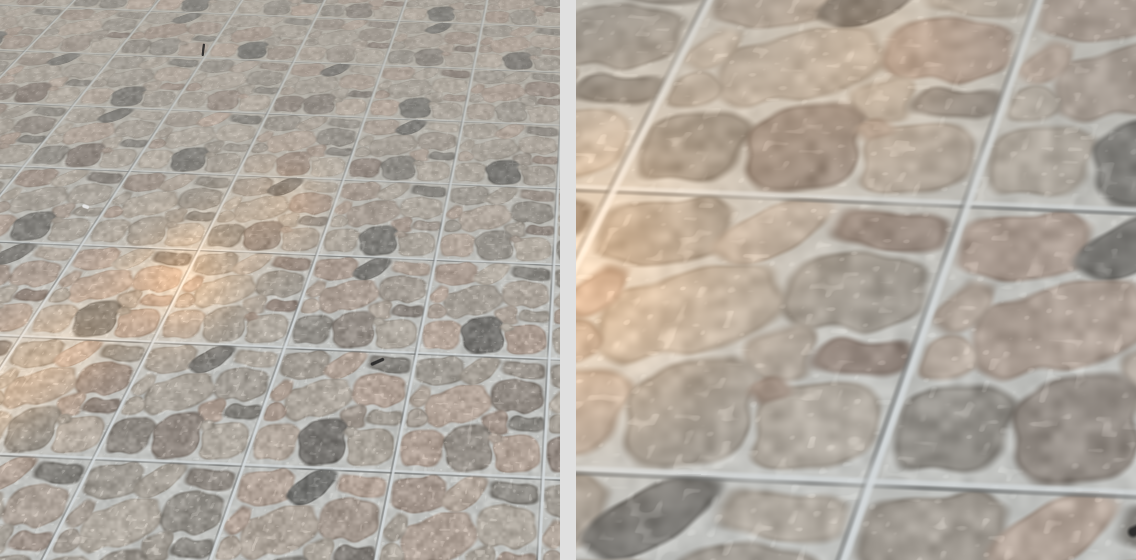
Left: the whole. Right: its middle third, enlarged.
This texture is drawn by a three.js fragment shader. Its source:

```glsl
// Cobble-printed square floor tiles receding in perspective, with a warm patch of light.
varying vec2 vUv;

struct Spot {
  vec2 local;   // position inside the tile, 0 to 1
  vec2 tile;    // tile column and row
  vec3 kind;    // one-hot choice of the three tile colourings
  float soft;   // edge softness, wider far away
  float mottle; // surface grain, around 0
};

float hash(vec2 p) {
  vec3 q = fract(vec3(p.xyx) * 0.1031);
  q += dot(q, q.yzx + 33.33);
  return fract((q.x + q.y) * q.z);
}

float noise(vec2 p) {
  vec2 i = floor(p), f = fract(p);
  f = f * f * (3.0 - 2.0 * f);
  return mix(mix(hash(i), hash(i + vec2(1.0, 0.0)), f.x),
             mix(hash(i + vec2(0.0, 1.0)), hash(i + vec2(1.0, 1.0)), f.x), f.y);
}

// Inverse perspective: canvas point to floor position (xy) and depth (z)
vec3 canvasToFloor(vec2 p) {
  vec2 origin = vec2(0.169, 0.182), across = vec2(0.2657, -0.0119);
  vec2 away = vec2(0.1408, 0.2597), tilt = vec2(-0.0014, 0.1327);
  vec2 a = across - tilt.x * p, b = away - tilt.y * p, r = p - origin;
  vec2 f = vec2(r.x * b.y - r.y * b.x, a.x * r.y - a.y * r.x) / (a.x * b.y - a.y * b.x);
  return vec3(f, 1.0 + dot(tilt, f));
}

// Rounded pebble; darkness holds one value per tile colouring
vec3 layStone(vec3 under, Spot s, vec2 centre, vec2 radius, float angle, vec3 darkness) {
  vec2 wobble = vec2(noise(s.local * 11.0 + centre * 70.0), noise(s.local * 11.0 + centre * 90.0 + 31.0));
  vec2 p = s.local - centre + (wobble - 0.5) * 0.04;
  float c = cos(angle), n = sin(angle);
  p = vec2(c * p.x + n * p.y, c * p.y - n * p.x);
  vec2 q = abs(p) / radius;
  float d = (pow(dot(q * q, q) + 0.0001, 0.3333) - 1.0) * min(radius.x, radius.y) - 0.006;

  vec2 seed = s.tile * 17.0 + floor(centre * 100.0) + 200.0;
  float dark = clamp(dot(darkness, s.kind) + 0.2 * (hash(seed) - 0.45), 0.0, 1.0);
  float rosy = smoothstep(0.35, 1.0, hash(seed + 57.0)) * (1.0 - 0.8 * smoothstep(0.6, 0.9, dark));
  vec3 colour = mix(vec3(0.725, 0.695, 0.655), vec3(0.45, 0.45, 0.44), dark);
  colour += rosy * vec3(0.01, -0.025, -0.032) + s.mottle;
  colour -= 0.06 * smoothstep(-0.022, -0.003, d);
  return mix(under, colour, 1.0 - smoothstep(-s.soft, s.soft, d));
}

// The pebble layout shared by every tile
vec3 layPebbles(vec3 c, Spot s) {
  c = layStone(c, s, vec2(0.20, 0.845), vec2(0.175, 0.120), 0.05, vec3(0.25, 0.25, 0.35));
  c = layStone(c, s, vec2(0.50, 0.860), vec2(0.150, 0.085), 0.80, vec3(0.90, 0.10, 0.15));
  c = layStone(c, s, vec2(0.81, 0.885), vec2(0.150, 0.075), -0.08, vec3(0.15, 0.65, 0.50));
  c = layStone(c, s, vec2(0.37, 0.550), vec2(0.225, 0.140), 0.40, vec3(0.20, 0.20, 0.10));
  c = layStone(c, s, vec2(0.785, 0.650), vec2(0.180, 0.140), 0.05, vec3(0.25, 0.15, 0.45));
  c = layStone(c, s, vec2(0.645, 0.410), vec2(0.075, 0.100), 0.35, vec3(0.15, 0.25, 0.25));
  c = layStone(c, s, vec2(0.86, 0.410), vec2(0.105, 0.065), 0.05, vec3(0.65, 0.35, 0.65));
  c = layStone(c, s, vec2(0.16, 0.185), vec2(0.140, 0.145), 0.0, vec3(0.50, 0.08, 0.15));
  c = layStone(c, s, vec2(0.475, 0.205), vec2(0.150, 0.185), 0.15, vec3(0.60, 0.92, 0.40));
  c = layStone(c, s, vec2(0.81, 0.180), vec2(0.155, 0.145), 0.10, vec3(0.08, 0.25, 0.08));
  c = layStone(c, s, vec2(0.085, 0.610), vec2(0.055, 0.095), -0.30, vec3(0.10, 0.15, 0.20));
  c = layStone(c, s, vec2(0.09, 0.420), vec2(0.065, 0.065), 0.0, vec3(0.15, 0.20, 0.30));
  return layStone(c, s, vec2(0.655, 0.275), vec2(0.040, 0.032), 0.5, vec3(0.2));
}

// Narrow pale joint with a broken dark seam on one side
vec3 layJoint(vec3 c, float offset, float soft, vec3 pale, float strength, float seam) {
  float band = 1.0 - smoothstep(0.003, 0.006 + soft, abs(offset));
  float line = 1.0 - smoothstep(0.001, 0.003 + 0.8 * soft, abs(offset + 0.013));
  return mix(mix(c, pale, strength * band), vec3(0.42, 0.43, 0.43), seam * line);
}

float segmentDistance(vec2 p, vec2 a, vec2 b) {
  vec2 ab = b - a;
  return length(p - a - ab * clamp(dot(p - a, ab) / dot(ab, ab), 0.0, 1.0));
}

float fleck(vec2 p, vec2 a, vec2 b, float width) {
  return 1.0 - smoothstep(width * 0.5, width * 1.5, segmentDistance(p, a, b));
}

void main() {
  vec3 ground = canvasToFloor(vUv);
  vec2 tile = floor(ground.xy);
  float scheme = mod(tile.x - mod(tile.y, 2.0), 3.0);
  vec3 kind = vec3(step(scheme, 0.5), step(abs(scheme - 1.0), 0.5), step(1.5, scheme));
  float coarse = noise(ground.xy * 20.0 + 300.0) - 0.5;
  float grain = noise(vUv * 150.0 + 40.0) - 0.5;
  float chips = smoothstep(0.72, 0.95, noise(ground.xy * 38.0 + 700.0));
  float mottle = (0.11 * coarse + 0.08 * chips) / ground.z + 0.10 * grain;
  Spot s = Spot(fract(ground.xy), tile, kind, 0.011 * ground.z, mottle);

  // Grout, pebbles and tile joints
  float far = smoothstep(0.35, 1.0, vUv.y);
  vec3 grout = mix(vec3(0.755, 0.76, 0.75), vec3(0.715, 0.70, 0.665), far);
  vec3 colour = layPebbles(grout + 0.6 * mottle, s);
  colour = mix(colour, vec3(0.67, 0.65, 0.615), 0.28 * far);
  vec2 joint = fract(ground.xy + 0.5) - 0.5;
  vec3 pale = mix(vec3(0.83, 0.85, 0.86), vec3(0.77, 0.78, 0.77), far);
  float wear = 0.35 + 0.65 * noise(ground.xy * 7.0 + 90.0);
  colour = layJoint(colour, joint.y, s.soft, pale, 0.7 - 0.3 * far, (0.8 - 0.5 * far) * wear);
  colour = layJoint(colour, joint.x, s.soft, pale, 0.9 - 0.2 * far, (0.6 - 0.3 * far) * wear);

  // Warm light in a broken diagonal streak
  float streak = segmentDistance(vUv, vec2(-0.02, 0.29), vec2(0.48, 0.62)) / 0.085;
  float glow = exp(-streak * streak) * (0.4 + 0.6 * noise(vUv * 9.0 + 4.0));
  vec2 toCore = vUv - vec2(0.33, 0.48);
  float core = exp(-dot(toCore, toCore) / 0.006);
  colour += (0.85 * glow + 0.6 * core) * vec3(0.20, 0.105, 0.015);

  // Stray debris
  float debris = fleck(vUv, vec2(0.665, 0.350), vec2(0.683, 0.358), 0.003);
  debris = max(debris, fleck(vUv, vec2(0.362, 0.902), vec2(0.364, 0.920), 0.002));
  colour = mix(colour, vec3(0.12), 0.85 * debris);
  colour = mix(colour, vec3(0.90), fleck(vUv, vec2(0.150, 0.632), vec2(0.156, 0.630), 0.003));
  gl_FragColor = vec4(clamp(colour, 0.0, 1.0), 1.0);
}
```
